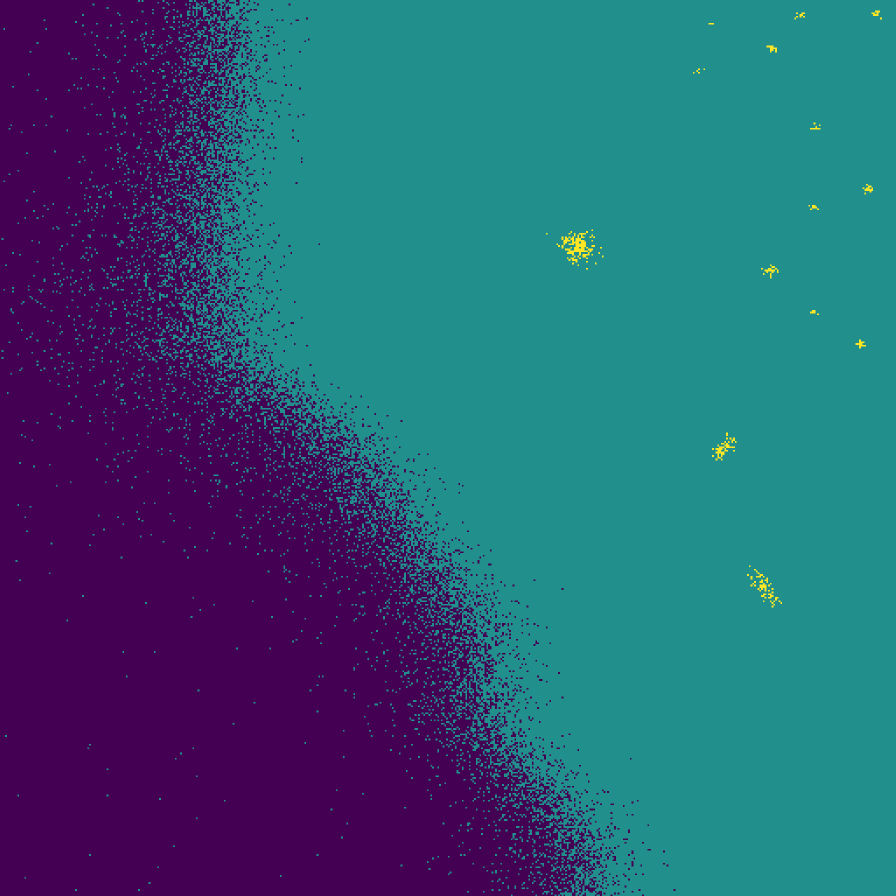
This background is drawn by a WebGL 2 fragment shader. Its source:

```glsl
#version 300 es
precision highp float;
// A grainy frontier between a violet region and a teal region, with yellow specks.
// Each cell of a fine grid picks its colour at random, with odds set by its signed
// offset from a wavy border; Gaussian clusters and cellular noise set the specks.
uniform vec2 u_resolution;
out vec4 fragColor;

const vec3 VIOLET = vec3(0.267, 0.004, 0.329);
const vec3 TEAL = vec3(0.129, 0.565, 0.549);
const vec3 YELLOW = vec3(0.992, 0.906, 0.145);

float hash(vec2 p) {
    vec3 q = fract(p.xyx * 0.1031);
    q += dot(q, q.yzx + 33.33);
    return fract((q.x + q.y) * q.z);
}

// Horizontal place of the border at a given depth below the top
float borderAt(float depth) {
    return 0.245 + 0.175 * smoothstep(0.36, 0.54, depth)
        + 0.115 * smoothstep(0.50, 0.76, depth)
        + 0.110 * smoothstep(0.76, 0.97, depth)
        + 0.006 * sin(depth * 21.0);
}

// Odds of teal: steep on the right, with a long sparse tail on the left
float tealOdds(vec2 p) {
    float depth = 1.0 - p.y;
    float offset = p.x - borderAt(depth);
    float width = offset > 0.0 ? 0.019 : 0.029;
    float body = 1.0 / (1.0 + exp(-offset / width));
    float bulge = (depth - 0.4) / 0.2;
    float tail = 0.25 * exp(-bulge * bulge) * exp(min(offset, 0.0) / 0.1);
    return body + (1.0 - body) * tail + 0.0006;
}

// Odds of yellow from the main clusters: centre, radius, slant
float clusterOdds(vec2 p) {
    vec4 clusters[7] = vec4[7](
        vec4(0.645, 0.725, 0.0170, -0.3), vec4(0.807, 0.499, 0.0095, 0.7),
        vec4(0.854, 0.345, 0.0115, -0.8), vec4(0.862, 0.698, 0.0060, 0.0),
        vec4(0.906, 0.653, 0.0045, 0.0), vec4(0.961, 0.616, 0.0035, 0.0),
        vec4(0.863, 0.946, 0.0045, -0.5));
    float odds = 0.0;
    for (int i = 0; i < 7; i++) {
        vec2 d = (p - clusters[i].xy) / clusters[i].z;
        d.y -= clusters[i].w * d.x;
        odds = max(odds, 0.8 * exp(-dot(d, d * vec2(1.0, 1.4))));
    }
    return odds;
}

// Odds of yellow from small scattered groups near the upper right corner
float speckOdds(vec2 p) {
    vec2 cell = floor(p * 16.0);
    vec2 jitter = vec2(hash(cell + 7.0), hash(cell + 19.0));
    vec2 centre = (cell + 0.15 + 0.7 * jitter) / 16.0;
    float corner = step(1.6, centre.x + 0.9 * centre.y) * step(0.74, centre.x);
    float present = step(0.55, hash(cell + 41.0));
    vec2 d = (p - centre) / vec2(0.005, 0.003);
    return 0.6 * corner * present * exp(-dot(d, d));
}

vec3 grainColour(vec2 p) {
    vec2 grain = floor(p * 512.0);
    vec2 centre = (grain + 0.5) / 512.0;
    vec3 colour = hash(grain + 3.0) < tealOdds(centre) ? TEAL : VIOLET;
    float yellowOdds = max(clusterOdds(centre), speckOdds(centre));
    return hash(grain + 613.0) < yellowOdds - 0.01 ? YELLOW : colour;
}

void main() {
    // Average four samples per pixel to smooth grain edges at other sizes
    vec3 sum = vec3(0.0);
    for (int i = 0; i < 4; i++) {
        vec2 shift = 0.5 * vec2(i % 2, i / 2) - 0.25;
        sum += grainColour((gl_FragCoord.xy + shift) / u_resolution);
    }
    fragColor = vec4(sum / 4.0, 1.0);
}
```
